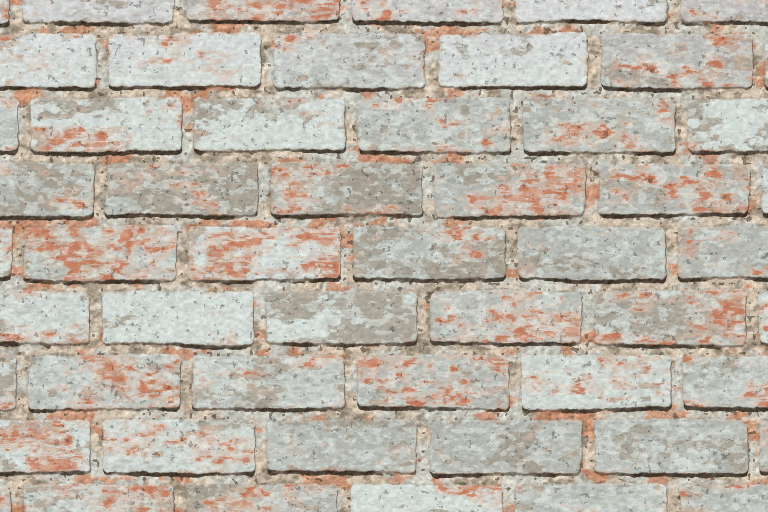
This texture is drawn by a Shadertoy shader. Its source:

```glsl
float hash(vec2 p) {
    vec3 q = fract(p.xyx * vec3(0.1031, 0.1030, 0.0973));
    q += dot(q, q.yzx + 33.33);
    return fract((q.x + q.y) * q.z);
}

float noise(vec2 p) {
    vec2 i = floor(p), f = fract(p);
    f = f * f * (3.0 - 2.0 * f);
    return mix(mix(hash(i), hash(i + vec2(1, 0)), f.x),
               mix(hash(i + vec2(0, 1)), hash(i + vec2(1, 1)), f.x), f.y);
}

float fbm(vec2 p) {
    float sum = 0.0, amp = 0.5;
    for (int i = 0; i < 5; i++) {
        sum += amp * noise(p);
        p = mat2(1.9, 0.3, -0.3, 1.9) * p + 17.3;
        amp *= 0.54;
    }
    return sum / 1.037;
}

float roundBox(vec2 p, vec2 halfSize, float r) {
    vec2 q = abs(p) - halfSize + r;
    return length(max(q, 0.0)) + min(max(q.x, q.y), 0.0) - r;
}

const vec2 PITCH = vec2(0.3203, 0.1256);

// Running bond: returns the brick id and the offset from its centre
vec2 brickCell(vec2 p, out vec2 id) {
    vec2 g = p / PITCH;
    g.y -= 0.529;
    float row = floor(g.y);
    g.x -= mix(0.6, 0.12, mod(row, 2.0)) + 0.06 * (hash(vec2(row, 7.0)) - 0.5);
    id = vec2(floor(g.x), row);
    return (fract(g) - 0.5) * PITCH;
}

float brickDist(vec2 q, vec2 id) {
    vec2 halfSize = vec2(0.149, 0.0525) - 0.003 * vec2(hash(id + 3.1), hash(id + 8.7));
    return roundBox(q, halfSize, 0.010);
}

vec3 mortarColor(vec2 p) {
    float lumps = fbm(p * vec2(50.0, 70.0));
    float grit = fbm(p * 150.0 + 5.0);
    vec3 c = mix(vec3(0.62, 0.57, 0.50), vec3(0.83, 0.77, 0.69), smoothstep(0.30, 0.56, lumps));
    c = mix(c, vec3(0.80, 0.81, 0.78), 0.8 * smoothstep(0.46, 0.60, fbm(p * 20.0 + 40.0)));
    c = mix(c, vec3(0.79, 0.50, 0.36), 0.65 * smoothstep(0.57, 0.68, fbm(p * vec2(18.0, 32.0) + 70.0)));
    c *= 0.80 + 0.40 * grit;
    return mix(c, vec3(0.36, 0.31, 0.26), 0.7 * smoothstep(0.68, 0.76, noise(p * 110.0) * 0.55 + grit * 0.45));
}

vec3 brickColor(vec2 p, vec2 id) {
    vec2 s = p + 4.0 * vec2(hash(id), hash(id + 21.0));
    float broad = fbm(s * vec2(9.0, 18.0));
    float flakes = fbm(s * vec2(45.0, 75.0) + 9.0);
    float streaks = fbm(s * vec2(30.0, 170.0) + 31.0);
    float wear = broad * 0.58 + flakes * 0.30 + streaks * 0.12;

    // Limewash
    float tone = hash(id + 5.0);
    vec3 c = mix(vec3(0.71, 0.72, 0.69), vec3(0.83, 0.86, 0.84),
                 smoothstep(0.36, 0.62, broad * 0.3 + flakes * 0.25 + streaks * 0.15 + tone * 0.3 + 0.06));
    c += vec3(0.02, -0.005, 0.015) * smoothstep(0.75, 1.0, p.y);

    // Thin taupe areas, heavy on a few bricks
    float bare = hash(id + 13.0);
    float taupe = fbm(s * vec2(10.0, 22.0) + 50.0) * 0.55 + flakes * 0.45;
    float taupeEdge = mix(0.60, 0.41, bare * bare * bare);
    c = mix(c, vec3(0.62, 0.58, 0.52), 0.72 * smoothstep(taupeEdge - 0.02, taupeEdge + 0.05, taupe));

    // Pink rubbed halo around exposed clay
    float edge = mix(0.66, 0.525, hash(id + 34.0));
    c = mix(c, vec3(0.83, 0.72, 0.65), 0.6 * smoothstep(edge - 0.09, edge - 0.01, wear));
    float clay = smoothstep(edge, edge + 0.04, wear) * smoothstep(0.32, 0.5, streaks);
    c = mix(c, mix(vec3(0.80, 0.60, 0.50), vec3(0.77, 0.43, 0.30), smoothstep(0.4, 0.7, flakes)), 0.75 * clay);

    // Chalky flecks, fine pores and grain
    c = mix(c, vec3(0.85, 0.88, 0.86), 0.55 * smoothstep(0.52, 0.62, fbm(s * vec2(55.0, 95.0) + 77.0)));
    c *= 1.0 - 0.25 * smoothstep(0.68, 0.78, fbm(s * 110.0 + 15.0));
    return c * (0.88 + 0.23 * fbm(p * vec2(130.0, 190.0)));
}

void mainImage(out vec4 fragColor, in vec2 fragCoord) {
    vec2 p = fragCoord / iResolution.y;
    float px = 1.0 / iResolution.y;
    vec2 warp = vec2(noise(p * 9.0), noise(p * vec2(7.0, 9.0) + 30.0)) - 0.5;
    vec2 id;
    vec2 q = brickCell(p + 0.007 * warp, id);
    float rough = 0.007 * (fbm(p * 75.0 + 11.0) - 0.5);
    float d = brickDist(q, id) + rough;
    float brick = 1.0 - smoothstep(-px, px, d);

    // Mortar with a thin broken shadow under each brick
    vec3 mortar = mortarColor(p);
    float gaps = smoothstep(0.32, 0.55, fbm(p * vec2(14.0, 30.0) + 90.0));
    float shadowDist = brickDist(q + vec2(-0.0008, 0.004 + 0.004 * gaps), id) + rough;
    float shadow = (1.0 - smoothstep(-0.001, 0.0015, shadowDist)) * mix(0.45, 1.0, gaps);
    vec3 joint = mix(mortar, vec3(0.24, 0.20, 0.16), 0.92 * shadow);
    joint *= 1.0 - 0.12 * exp(-max(d, 0.0) * 450.0);

    // Brick face with mortar smeared on the rim, lit from above
    vec3 face = brickColor(p, id);
    float rim = smoothstep(-0.007, 0.0, d);
    face += 0.035 * rim * sign(q.y) * smoothstep(0.03, 0.05, abs(q.y));
    face = mix(face, mortar, 0.6 * rim * smoothstep(0.45, 0.58, fbm(p * 38.0 + 60.0)));

    // Surface relief
    float relief = fbm(p * 90.0) - fbm((p + vec2(-0.002, 0.004)) * 90.0);
    vec3 color = mix(joint, face, brick) + relief * mix(0.28, 0.09, brick);
    fragColor = vec4(clamp(color, 0.0, 1.0), 1.0);
}
```
